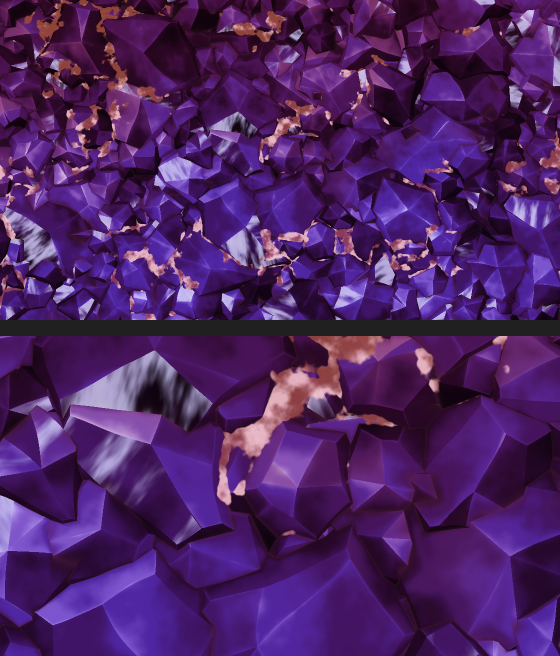
Top: the whole. Bottom: its middle third, enlarged.
Give the GLSL for this texture, as a WebGL 1 fragment shader.

```glsl
precision highp float;
// Amethyst cluster: two grids of faceted pyramids merged by height, so that
// crystals overlap and cut into each other. Facets get a tone that is mapped
// through a violet ramp, then glints and pink mineral crust are laid on top.

uniform vec2 u_resolution;

const float TAU = 6.28318;
const float SIDES = 6.0;
const vec3 DARK = vec3(0.15, 0.03, 0.15);
const vec3 PLUM = vec3(0.27, 0.08, 0.36);
const vec3 VIOLET = vec3(0.34, 0.15, 0.57);
const vec3 LILAC = vec3(0.53, 0.34, 0.72);
const vec3 PALE = vec3(0.83, 0.73, 0.90);
const vec3 ROSE = vec3(0.57, 0.24, 0.36);

// Visible surface: heights, distance to a ridge, facet direction and identity.
struct Surface {
  float height;
  float below;
  float ridge;
  float run;
  float side;
  vec2 normal;
  vec2 crystal;
  vec2 facet;
};

vec2 hash2(vec2 p) {
  vec3 q = fract(p.xyx * vec3(0.1031, 0.1030, 0.0973));
  q += dot(q, q.yzx + 33.33);
  return fract((q.xx + q.yz) * q.zy);
}

float noise(vec2 p) {
  vec2 i = floor(p), f = fract(p);
  f = f * f * (3.0 - 2.0 * f);
  float low = mix(hash2(i).x, hash2(i + vec2(1, 0)).x, f.x);
  float high = mix(hash2(i + vec2(0, 1)).x, hash2(i + vec2(1, 1)).x, f.x);
  return mix(low, high, f.y);
}

float fbm(vec2 p) {
  float sum = 0.0, amp = 0.533;
  for (int i = 0; i < 4; i++) {
    sum += amp * noise(p);
    p = mat2(1.6, 1.2, -1.2, 1.6) * p + 7.3;
    amp *= 0.5;
  }
  return sum;
}

// Merges one grid of pyramids with steep flanks into the surface.
void addCrystals(vec2 p, float scale, float lift, float seed, inout Surface s) {
  vec2 q = p * scale;
  for (int j = -1; j <= 1; j++)
  for (int i = -1; i <= 1; i++) {
    vec2 cell = floor(q) + vec2(i, j);
    vec2 id = hash2(cell + seed);
    vec2 shape = hash2(cell + seed + 41.0);
    vec2 d = q - cell - 0.1 - 0.8 * id;
    float size = mix(0.48, 0.88, shape.x);
    float top = lift + 0.6 * shape.y;
    float low = 1e3, next = 1e3, run = 0.0, side = 0.0;
    vec2 normal = vec2(0), facet = vec2(0);
    for (float k = 0.0; k < SIDES; k++) {
      vec2 r = hash2(cell * 7.0 + vec2(k, 3.0 * k) + seed);
      float angle = (k + 0.75 * r.x + SIDES * id.x) * TAU / SIDES;
      vec2 n = vec2(cos(angle), sin(angle));
      float u = dot(n, d);
      float over = u - size * mix(0.5, 1.0, r.y);
      float h = top - mix(0.1, 0.85, fract(r.x * 5.0 + r.y)) * u - 3.0 * max(over, 0.0);
      next = min(next, max(h, low));
      if (h < low) {
        low = h;
        run = u;
        side = step(0.0, over);
        normal = n;
        facet = r;
      }
    }
    float height = low / scale;
    if (height > s.height) {
      s = Surface(height, s.height, (next - low) / scale, run, side, normal, id, facet);
    } else {
      s.below = max(s.below, height);
    }
  }
}

vec3 amethyst(float t) {
  vec3 c = DARK * mix(0.4, 1.0, smoothstep(-0.12, 0.16, t));
  c = mix(c, PLUM, smoothstep(0.15, 0.38, t));
  c = mix(c, VIOLET, smoothstep(0.4, 0.6, t));
  c = mix(c, LILAC, smoothstep(0.61, 0.79, t));
  return mix(c, PALE, smoothstep(0.82, 1.02, t));
}

// Broad light: dim upper left, glowing lower middle.
float ambient(vec2 p) {
  vec2 d = p - vec2(0.95, 0.38);
  float dim = smoothstep(0.5, 1.0, p.y) * (1.0 - smoothstep(0.4, 1.1, p.x));
  return 0.16 * exp(-5.0 * dot(d, d)) - 0.2 * dim + 0.3 * (noise(p * 2.3 + 4.0) - 0.5);
}

vec3 cluster(vec2 p) {
  vec2 bent = p + 0.012 * (vec2(noise(p * 14.0), noise(p * 14.0 + 31.0)) - 0.5);
  Surface s = Surface(-10.0, -10.0, 0.0, 0.0, 0.0, vec2(0), vec2(0), vec2(0));
  addCrystals(bent, 5.0, 0.0, 11.0, s);
  addCrystals(bent, 10.5, 0.1, 73.0, s);
  float gap = s.height - s.below;
  float cloud = fbm(p * 11.0 + 20.0 * s.crystal);
  float grain = fbm(p * 34.0);
  vec2 pick = hash2(floor(s.facet * 997.0));

  // Facet tone, inner clouds, ridges and dark crevices
  float tone = 0.41 + ambient(p) + 0.48 * (pick.x - 0.5) + 0.2 * (s.crystal.y - 0.5);
  tone += 0.1 * dot(s.normal, vec2(-0.5, 0.86)) + 0.6 * (pick.y - 0.5) * (s.run - 0.3);
  tone += 0.5 * (cloud - 0.5) + 0.22 * (grain - 0.5) + 1.2 * clamp(s.height - 0.03, -0.1, 0.08);
  tone += 0.13 * exp(-s.ridge / 0.003) - 0.14 * s.side;
  tone -= 0.2 * exp(-gap / 0.008);
  vec3 color = amethyst(tone);

  // Warm reflections above, cooler violet below
  float warmth = smoothstep(0.25, 1.0, p.y + 0.5 * (noise(p * 3.0) - 0.5));
  color *= mix(vec3(0.92, 0.98, 1.12), vec3(1.12, 0.92, 0.86), warmth);
  float blush = step(0.8, fract(pick.x * 7.0 + pick.y)) * warmth * smoothstep(0.2, 0.6, tone);
  color = mix(color, ROSE, 0.55 * blush + 0.22 * exp(-gap / 0.004));

  // Streaked glints on a few facets
  vec2 along = vec2(dot(s.normal, p), dot(vec2(-s.normal.y, s.normal.x), p));
  float streak = 0.6 * fbm(along * vec2(14.0, 50.0)) + 0.4 * cloud;
  float glint = step(0.9, pick.y) * (1.0 - s.side) * smoothstep(0.4, 0.62, streak + 0.5 * ambient(p));
  color = mix(color, mix(vec3(0.5, 0.5, 0.85), vec3(0.87, 0.84, 0.97), streak * 1.3), 0.85 * glint);

  // Mineral crust along the seams
  float patchy = smoothstep(0.5, 0.64, fbm(p * 4.5 + 9.0));
  float seam = 1.0 - smoothstep(0.0, 0.04, gap);
  float crust = smoothstep(0.81, 0.86, 0.55 * grain + 0.35 * patchy + 0.25 * seam);
  float shine = smoothstep(0.35, 0.7, fbm(p * 48.0 + 5.0) + ambient(p));
  vec3 crustColor = mix(mix(ROSE, vec3(0.6, 0.29, 0.22), warmth), vec3(0.96, 0.76, 0.8), shine);
  return mix(color, crustColor, 0.9 * crust);
}

void main() {
  // Four samples per pixel smooth every edge
  vec3 sum = vec3(0);
  for (int j = 0; j < 2; j++)
  for (int i = 0; i < 2; i++) {
    vec2 offset = 0.5 * vec2(i, j) - 0.25;
    sum += cluster((gl_FragCoord.xy + offset) / u_resolution.y);
  }
  gl_FragColor = vec4(sum / 4.0, 1.0);
}
```
